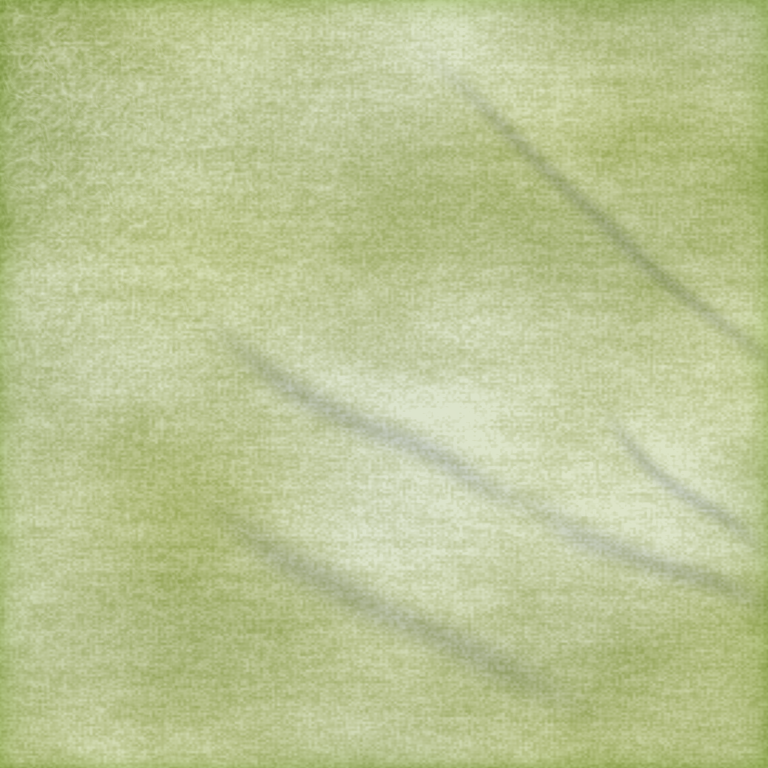
This texture is drawn by a Shadertoy shader. Its source:

```glsl
// Faded green linen with cloudy stains, fine weave, soft diagonal creases and worn edges.

float hash(vec2 p) {
    vec3 q = fract(p.xyx * vec3(0.1031, 0.1030, 0.0973));
    q += dot(q, q.yzx + 33.33);
    return fract((q.x + q.y) * q.z);
}

float noise(vec2 p) {
    vec2 i = floor(p), f = fract(p);
    f = f * f * (3.0 - 2.0 * f);
    return mix(mix(hash(i), hash(i + vec2(1, 0)), f.x),
               mix(hash(i + vec2(0, 1)), hash(i + vec2(1, 1)), f.x), f.y);
}

float fbm(vec2 p) {
    float sum = 0.0, amp = 0.5;
    for (int i = 0; i < 6; i++) {
        sum += amp * noise(p);
        p = mat2(1.94, 0.4, -0.4, 1.94) * p + 17.3;
        amp *= 0.52;
    }
    return sum;
}

// Distance to the nearest scattered point
float cellular(vec2 p) {
    vec2 cell = floor(p);
    float nearest = 2.0;
    for (int y = -1; y <= 1; y++)
    for (int x = -1; x <= 1; x++) {
        vec2 c = cell + vec2(x, y);
        vec2 point = c + vec2(hash(c), hash(c + 71.7));
        nearest = min(nearest, length(p - point));
    }
    return nearest;
}

// x: shadow in the crease, y: light on its raised upper side
vec2 crease(vec2 p, vec2 a, vec2 b, float width) {
    vec2 dir = normalize(b - a), r = p - a;
    float along = dot(r, dir) / length(b - a);
    float across = dot(r, vec2(-dir.y, dir.x));
    across += 0.012 * sin(along * 5.0) + 0.016 * (noise(p * 11.0) - 0.5);
    float fade = smoothstep(-0.1, 0.25, along) * (1.0 - smoothstep(0.65, 1.1, along));
    float shadow = exp(-pow(across / width, 2.0));
    float ridge = exp(-pow((across - 2.6 * width) / (1.7 * width), 2.0));
    return fade * vec2(shadow, ridge);
}

void mainImage(out vec4 fragColor, in vec2 fragCoord) {
    vec2 uv = fragCoord / iResolution.xy;

    // Cloudy stains, stretched along the horizontal threads
    float clouds = fbm(uv * vec2(3.4, 4.8) + vec2(3.1, 8.4));
    float tone = 0.58 + 1.35 * (clouds - 0.5);
    tone -= 0.17 * exp(-dot((uv - vec2(0.5, 0.66)) * vec2(3.0, 6.0), (uv - vec2(0.5, 0.66)) * vec2(3.0, 6.0)));
    tone -= 0.14 * exp(-20.0 * dot(uv - vec2(0.12, 0.4), uv - vec2(0.12, 0.4)));
    tone += 0.13 * exp(-14.0 * dot(uv - vec2(0.85, 0.55), uv - vec2(0.85, 0.55)));

    // Long streaks, threads and fine grain
    tone += 0.16 * (noise(uv * vec2(5.0, 65.0)) - 0.5);
    tone += 0.22 * (noise(uv * vec2(38.0, 230.0) + 5.0) - 0.5);
    tone += 0.10 * (noise(uv * vec2(260.0, 45.0) + 9.0) - 0.5);
    tone += 0.42 * (noise(uv * vec2(270.0, 340.0)) - 0.5);
    tone += 0.025 * (sin(uv.x * 900.0 + 3.0 * noise(uv * 30.0)) + sin(uv.y * 1000.0));

    // Mottled wear, strongest in the upper left corner
    float corner = exp(-5.0 * length((uv - vec2(0.0, 0.9)) * vec2(1.0, 0.8)));
    tone += (0.12 + 0.65 * corner) * (cellular(uv * 95.0 + 2.0 * noise(uv * 60.0)) - 0.48);

    // Creases as start and end points
    vec4 folds[5] = vec4[5](
        vec4(0.57, 0.92, 1.04, 0.47), vec4(0.28, 0.57, 0.72, 0.31),
        vec4(0.27, 0.34, 0.77, 0.06), vec4(0.79, 0.45, 0.99, 0.27),
        vec4(0.70, 0.34, 1.02, 0.19));
    vec2 relief = vec2(0.0);
    for (int i = 0; i < 5; i++)
        relief += crease(uv, folds[i].xy, folds[i].zw, 0.011 + 0.005 * float(i % 3));
    tone += 0.13 * relief.y - 0.08 * relief.x;

    // Faded linen ramp with slow drifts between greyer and yellower green
    tone = clamp(tone, -0.15, 1.12);
    vec3 deepGreen = vec3(0.62, 0.675, 0.40);
    vec3 sage = vec3(0.735, 0.77, 0.57);
    vec3 paleLinen = vec3(0.84, 0.87, 0.74);
    vec3 color = tone < 0.5 ? mix(deepGreen, sage, tone * 2.0)
                            : mix(sage, paleLinen, tone * 2.0 - 1.0);
    color.b += 0.07 * (noise(uv * vec2(4.0, 6.0) + 31.0) - 0.5);

    // Grey shadow inside the creases
    color = mix(color, color * vec3(0.90, 0.90, 0.95), min(relief.x, 1.0));

    // Ragged, darker green border
    vec2 margin = min(uv, 1.0 - uv);
    float ragged = 0.5 + noise(uv * 13.0) + 0.5 * noise(uv * 70.0);
    float border = exp(-margin.x / (0.017 * ragged)) + exp(-margin.y / (0.011 * ragged));
    border += 0.35 * corner * noise(uv * 24.0);
    color = mix(color, color * vec3(0.78, 0.86, 0.60), min(border * 0.75, 1.0));

    fragColor = vec4(clamp(color, 0.0, 1.0), 1.0);
}
```
